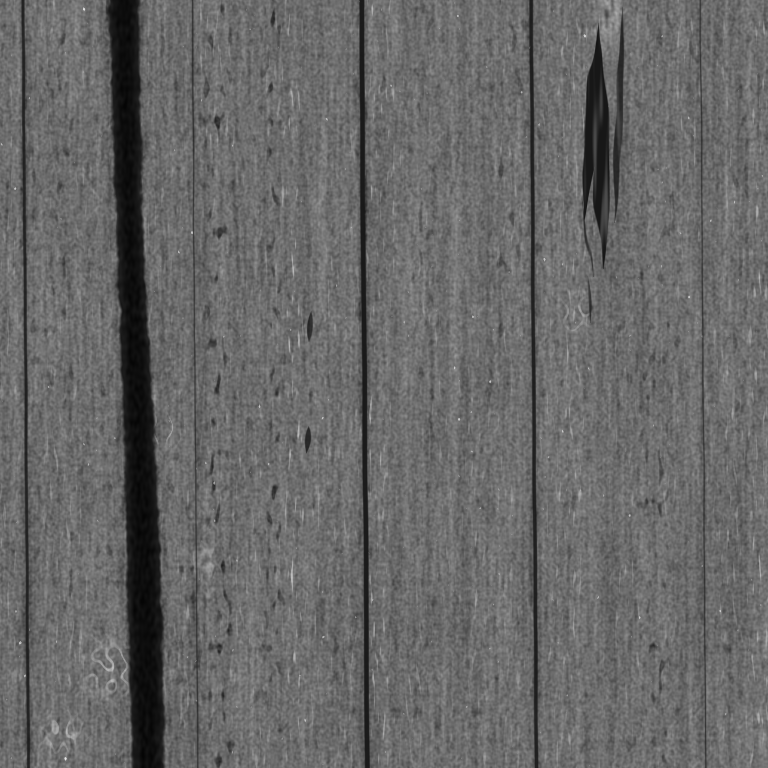
A Shadertoy shader for this texture:

```glsl
// Weathered grey timber: fine vertical grain, narrow seams, one wide crack and a split.
// Stretched gradient noise makes grain and flecks; tapered segments make the splits,
// and thin noise contours make the loose fibres.

vec2 hashGradient(vec2 cell) {
    vec3 h = fract(cell.xyx * vec3(0.1031, 0.1030, 0.0973));
    h += dot(h, h.yzx + 33.33);
    return 2.0 * fract((h.xx + h.yz) * h.zy) - 1.0;
}

float gradientNoise(vec2 p) {
    vec2 i = floor(p), f = fract(p);
    vec2 u = f * f * f * (f * (f * 6.0 - 15.0) + 10.0);
    vec2 e = vec2(1.0, 0.0);
    float low = mix(dot(hashGradient(i), f),
                    dot(hashGradient(i + e.xy), f - e.xy), u.x);
    float high = mix(dot(hashGradient(i + e.yx), f - e.yx),
                     dot(hashGradient(i + e.xx), f - e.xx), u.x);
    return mix(low, high, u.y);
}

float bell(float offset, float width) {
    return exp(-offset * offset / (width * width));
}

// Coverage of a segment that tapers to a point at both ends.
float spindle(vec2 p, vec2 a, vec2 b, float halfWidth, float soft) {
    vec2 along = b - a;
    float t = clamp(dot(p - a, along) / dot(along, along), 0.0, 1.0);
    float d = length(p - a - along * t) - halfWidth * 4.0 * t * (1.0 - t);
    return 1.0 - smoothstep(-soft, soft, d);
}

// Thin curled fibres inside a round patch.
float tuft(vec2 p, vec2 centre, float radius) {
    float curl = abs(gradientNoise(p * vec2(55.0, 38.0) + centre * 90.0));
    return bell(length(p - centre), radius) * (1.0 - smoothstep(0.02, 0.10, curl));
}

float woodGrain(vec2 p) {
    float grey = 0.432;
    grey += 0.13 * gradientNoise(p * vec2(251.0, 217.0));
    grey += 0.09 * gradientNoise(p * vec2(137.0, 101.0) + 17.0);
    grey += 0.10 * gradientNoise(p * vec2(193.0, 13.0) + 41.0);
    grey += 0.08 * gradientNoise(p * vec2(67.0, 2.3) + 73.0);
    grey += 0.04 * gradientNoise(p * vec2(9.0, 4.0) + 5.0);
    return grey;
}

void mainImage(out vec4 fragColor, in vec2 fragCoord) {
    vec2 p = fragCoord / iResolution.y;
    float soft = max(0.0012, 0.7 / iResolution.y);
    float x = p.x + 0.007 * (p.y - 0.5);
    float grey = woodGrain(p);

    // Dark pits gather in a few worn columns
    float worn = 0.25 + 0.5 * gradientNoise(vec2(x * 26.0, p.y * 2.0));
    worn += 0.7 * bell(x - 0.284, 0.014) + 0.6 * bell(x - 0.357, 0.008)
          + 0.4 * bell(x - 0.088, 0.012) + 0.3 * bell(x - 0.85, 0.03);
    float pits = gradientNoise(p * vec2(125.0, 48.0) + 29.0);
    grey -= 0.24 * clamp(worn, 0.0, 1.0) * smoothstep(0.10, 0.42, pits);

    // Pale scratches and scattered bright specks
    float pale = 0.3 + 0.7 * gradientNoise(vec2(x * 31.0, p.y * 1.7) + 11.0);
    pale += 0.8 * bell(x - 0.383, 0.012) + 0.9 * bell(x - 0.488, 0.009)
          + 0.4 * bell(x - 0.74, 0.012) + 0.5 * bell(x - 0.99, 0.012);
    float scratches = gradientNoise(p * vec2(235.0, 38.0) + 53.0);
    grey += 0.26 * clamp(pale, 0.0, 1.0) * smoothstep(0.15, 0.5, scratches);
    float specks = gradientNoise(p * vec2(170.0, 120.0) + 89.0);
    grey += 0.38 * smoothstep(0.46, 0.68, specks);

    // Loose fibres around knots and the lower crack edge
    float fibres = tuft(p, vec2(0.145, 0.13), 0.035) + tuft(p, vec2(0.08, 0.045), 0.022)
                 + tuft(p, vec2(0.267, 0.27), 0.016) + tuft(p, vec2(0.75, 0.59), 0.018)
                 + tuft(p, vec2(0.21, 0.44), 0.018);
    grey += 0.24 * fibres;

    // Evenly spaced seams of unequal depth
    float seamDepth[5] = float[5](0.75, 0.4, 1.0, 0.85, 0.4);
    float lane = (p.x - 0.037 + 0.007 * p.y) / 0.2205;
    float seamIndex = clamp(round(lane), 0.0, 4.0);
    float depth = seamDepth[int(seamIndex)];
    float wobble = 0.0015 * gradientNoise(vec2(p.y * 9.0, seamIndex * 7.3));
    float seamOffset = abs((lane - seamIndex) * 0.2205 + wobble);
    float seamWidth = 0.0004 + 0.0027 * depth * depth;
    float seam = 1.0 - smoothstep(seamWidth - soft, seamWidth + soft, seamOffset);
    grey -= 0.07 * depth * bell(seamOffset, 0.007);
    grey = mix(grey, 0.09, seam * (0.45 + 0.5 * depth));

    // Wide crack with a frayed border
    float crackCentre = 0.192 - 0.029 * p.y + 0.003 * sin(6.0 * p.y);
    float crackHalf = 0.0197 + 0.0022 * cos(6.0 * (p.y - 0.2));
    float fray = 0.004 * gradientNoise(vec2(p.x * 20.0, p.y * 23.0))
               + 0.003 * gradientNoise(p * vec2(60.0, 90.0));
    float crackEdge = abs(p.x - crackCentre) - crackHalf + fray;
    float rim = bell(crackEdge, 0.009);
    grey += rim * (0.22 * gradientNoise(p * vec2(150.0, 22.0) + 7.0) - 0.07);
    float inside = 0.045 + 0.07 * bell(crackEdge, 0.008)
                 + 0.06 * gradientNoise(p * vec2(180.0, 90.0) + 3.0);
    grey = mix(grey, inside, 1.0 - smoothstep(-0.0025, 0.0025, crackEdge));

    // Torn split, its splinters and two small gouges
    vec2 q = p + vec2(0.006 * gradientNoise(p * vec2(45.0, 17.0)), 0.0);
    float torn = spindle(q, vec2(0.786, 0.65), vec2(0.779, 0.97), 0.011, soft);
    torn = max(torn, spindle(q, vec2(0.761, 0.71), vec2(0.777, 0.95), 0.009, soft));
    torn = max(torn, 0.8 * spindle(q, vec2(0.800, 0.71), vec2(0.812, 0.99), 0.005, soft));
    torn = max(torn, 0.7 * spindle(q, vec2(0.772, 0.64), vec2(0.757, 0.74), 0.0015, soft));
    torn = max(torn, 0.7 * spindle(q, vec2(0.769, 0.58), vec2(0.764, 0.64), 0.002, soft));
    torn = max(torn, 0.8 * spindle(q, vec2(0.403, 0.555), vec2(0.406, 0.595), 0.004, soft));
    torn = max(torn, 0.8 * spindle(q, vec2(0.399, 0.41), vec2(0.402, 0.445), 0.004, soft));
    float strands = gradientNoise(p * vec2(140.0, 9.0) + 61.0);
    grey = mix(grey, 0.09 + 0.22 * smoothstep(0.0, 0.5, strands), torn);
    float tornTop = bell(p.x - 0.792, 0.016) * smoothstep(0.92, 0.99, p.y);
    grey += tornTop * (0.1 + 0.5 * gradientNoise(p * vec2(150.0, 35.0) + 19.0));

    fragColor = vec4(vec3(clamp(grey, 0.02, 0.95)), 1.0);
}
```
